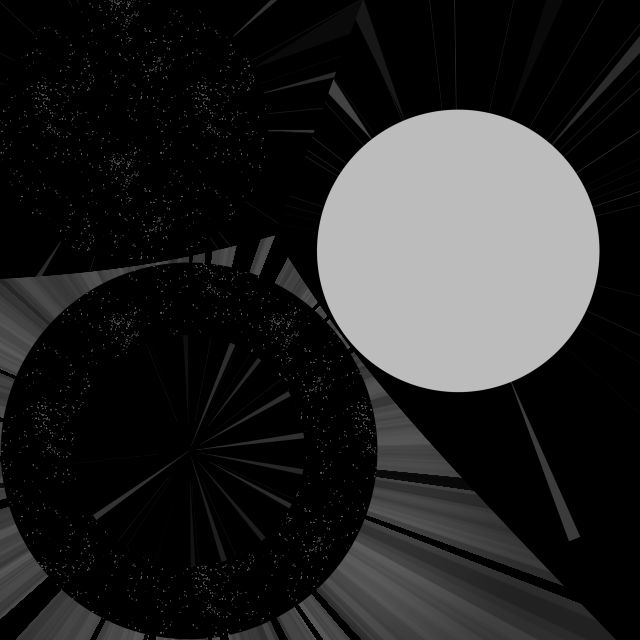
Reproduce this background procedurally as a WebGL 2 fragment shader.

```glsl
#version 300 es
precision highp float;
// Three discs split the plane by distance to their rims, and each cell holds
// rays fanning out of its disc: one dense fan, two sparse. One disc is flat
// grey, one is dusted with tiled cellular grit, one is a dusty ring with spokes.

#define MOON vec3(0.716, 0.608, 0.2207)   // discs: centre, radius
#define RING vec3(0.2955, 0.2955, 0.2943)
#define DUST vec3(0.208, 0.802, 0.211)
#define HOLE_RADIUS 0.181
#define MOON_TONE 0.737
#define GRIT_TILES 4.0
#define GRIT_CELLS 84.0
#define SPOKES 18.0

uniform vec2 u_resolution;
out vec4 fragColor;

const float TAU = 6.2831853;
float px; // one pixel in canvas units

float hash(vec2 p) {
    vec3 q = fract(p.xyx * vec3(0.1031, 0.1030, 0.0973));
    q += dot(q, q.yzx + 33.33);
    return fract((q.x + q.y) * q.z);
}

// Angle in degrees, 0 to 360
float bearing(vec2 d) { return mod(degrees(atan(d.y, d.x)), 360.0); }
float rimGap(vec2 p, vec3 disc) { return distance(p, disc.xy) - disc.z; }
float below(float edge, float x) { return 1.0 - smoothstep(edge - px, edge + px, x); }

// Main shafts: bearing, spread, tone, reach; five for each sparse cell
const vec4 SHAFTS[10] = vec4[10](
    vec4(292.0, 0.034, 0.23, 0.265), vec4(127.8, 0.090, 0.26, 1.0),
    vec4(112.3, 0.060, 0.09, 1.0),   vec4(48.6, 0.040, 0.17, 1.0),
    vec4(69.0, 0.060, 0.035, 1.0),
    vec4(14.5, 0.030, 0.16, 1.0),    vec4(42.0, 0.035, 0.19, 1.0),
    vec4(358.5, 0.025, 0.20, 1.0),   vec4(26.0, 0.110, 0.04, 1.0),
    vec4(237.8, 0.050, 0.16, 1.0));

float shafts(float angle, float radius, float gap, int first) {
    float tone = 0.0;
    for (int i = first; i < first + 5; i++) {
        vec4 s = SHAFTS[i];
        float off = abs(mod(angle - s.x + 180.0, 360.0) - 180.0);
        float lit = below(s.y * gap + 0.0005, radians(off) * radius);
        tone = max(tone, s.z * lit * below(s.w, gap));
    }
    return tone;
}

// Thin scattered rays: one jittered ray in some of the angular bins
float thinRays(float angle, float radius, float bins, float chance, float seed) {
    float t = angle / 360.0 * bins, id = floor(t);
    float off = fract(t) - 0.2 - 0.6 * hash(vec2(id, seed));
    float width = 0.0002 + 0.0018 * hash(vec2(id, seed + 3.0)) * radius;
    float lit = below(width, abs(off) * TAU / bins * radius);
    float strength = hash(vec2(id, seed + 7.0));
    return lit * step(strength, chance) * mix(0.06, 0.2, strength / chance);
}

// Sharp-edged angular bands of random tone
float bands(float angle, float radius, float count) {
    float t = angle / 360.0 * count, id = floor(t);
    float soft = min(px * count / (TAU * max(radius, px)), 0.5);
    float here = hash(vec2(id, count)), next = hash(vec2(mod(id + 1.0, count), count));
    return mix(here, next, smoothstep(0.5 - soft, 0.5 + soft, fract(t)));
}

// Dense fan: layered bands, some of them black, dimmer far from the rim
float denseFan(float angle, float radius, float gap) {
    float a = radians(angle);
    float bent = mod(angle + 1.6 * sin(a * 7.0) + 0.5 * sin(a * 23.0 + 1.0), 360.0);
    float mixTone = 0.45 * bands(bent, radius, 72.0) + 0.35 * bands(bent, radius, 190.0)
                  + 0.2 * bands(bent, radius, 430.0);
    float tone = mix(0.15, 0.36, mixTone) * mix(1.08, 0.72, smoothstep(0.03, 0.3, gap));
    float slit = smoothstep(0.1, 0.13, bands(bent, radius, 230.0));
    return tone * slit * smoothstep(0.04, 0.07, bands(bent, radius, 128.0));
}

// Spokes: evenly binned, jittered, strongest on the right, plus one long spoke
float spokes(float angle, float radius) {
    float t = angle / 360.0 * SPOKES, id = floor(t), rnd = hash(vec2(id, 5.0));
    float off = abs(fract(t) - 0.5 - 0.3 * (rnd - 0.5)) * TAU / SPOKES * radius;
    float from = 0.008 + 0.05 * rnd * rnd;
    float tone = 0.2 * smoothstep(-0.4, 0.3, cos(radians(angle))) * (0.5 + 0.5 * hash(vec2(id, 9.0)));
    float fan = tone * below(0.026 * (radius - from), off) * step(from, radius);
    float single = below(0.026 * radius, radians(abs(angle - 215.2)) * radius);
    return max(max(fan, 0.2 * single), 0.5 * thinRays(angle, radius, 40.0, 0.4, 21.0) * step(0.05, radius))
         * below(HOLE_RADIUS, radius);
}

// Wrapping cellular noise: nearest distance, and the random value of that cell
vec2 cells(vec2 q, float n) {
    vec2 base = floor(q * n), f = fract(q * n), best = vec2(9.0, 0.0);
    for (int i = 0; i < 9; i++) {
        vec2 o = vec2(i % 3, i / 3) - 1.0, id = mod(base + o, n);
        float d = distance(f, o + vec2(hash(id + 11.0), hash(id + 57.0)));
        if (d < best.x) best = vec2(d, hash(id + 91.0));
    }
    return best;
}

float cluster(vec2 q, vec2 centre, vec2 size) {
    vec2 d = (fract(q - centre + 0.5) - 0.5) / size;
    return exp(-dot(d, d));
}

// Tiled grit: fine specks gathered in clusters and broken up by larger cells
float grit(vec2 p) {
    vec2 q = fract(p * GRIT_TILES);
    vec2 warped = q + 0.025 * sin(TAU * (q.yx * 5.0 + 0.3)) + 0.012 * sin(TAU * q.yx * 13.0);
    float density = 0.07 + 0.75 * cluster(warped, vec2(0.344, 0.297), vec2(0.08, 0.14))
        + 0.7 * cluster(warped, vec2(0.78, 0.906), vec2(0.08, 0.14))
        + 0.35 * cluster(warped, vec2(0.05, 0.635), vec2(0.11, 0.09))
        + 0.14 * cluster(warped, vec2(0.51, 0.505), vec2(0.12, 0.12));
    density *= smoothstep(0.2, 0.75, cells(warped, 11.0).x) * 1.1;
    vec2 speck = cells(q, GRIT_CELLS);
    return (1.0 - smoothstep(0.3, 0.65, speck.x)) * step(speck.y, density)
         * mix(0.1, 0.36, fract(speck.y * 57.0));
}

void main() {
    px = 0.7 / min(u_resolution.x, u_resolution.y);
    vec2 p = gl_FragCoord.xy / min(u_resolution.x, u_resolution.y);
    float moonGap = rimGap(p, MOON), ringGap = rimGap(p, RING), dustGap = rimGap(p, DUST);
    float moonAngle = bearing(p - MOON.xy), ringAngle = bearing(p - RING.xy), dustAngle = bearing(p - DUST.xy);
    float moonR = moonGap + MOON.z, ringR = ringGap + RING.z, dustR = dustGap + DUST.z;

    // Rays of each cell, cut where another rim is nearer
    float upper = smoothstep(-0.5, 0.4, sin(radians(moonAngle + 25.0)));
    float moonRays = max(shafts(moonAngle, moonR, moonGap, 0), upper * thinRays(moonAngle, moonR, 110.0, 0.4, 2.0));
    float dustRays = max(shafts(dustAngle, dustR, dustGap, 5), 0.8 * thinRays(dustAngle, dustR, 90.0, 0.25, 14.0));
    float tone = moonRays * below(min(ringGap, dustGap), moonGap);
    tone += dustRays * below(min(ringGap, moonGap), dustGap);
    tone += denseFan(ringAngle, ringR, ringGap) * below(min(moonGap, dustGap), ringGap);

    // Disc faces
    float dust = grit(p);
    tone = mix(tone, dust, below(0.0, dustGap));
    float ringFace = mix(dust, spokes(ringAngle, ringR), below(HOLE_RADIUS, ringR));
    tone = mix(tone, ringFace, below(0.0, ringGap));
    tone = mix(tone, MOON_TONE, below(0.0, moonGap));
    fragColor = vec4(vec3(tone), 1.0);
}
```
